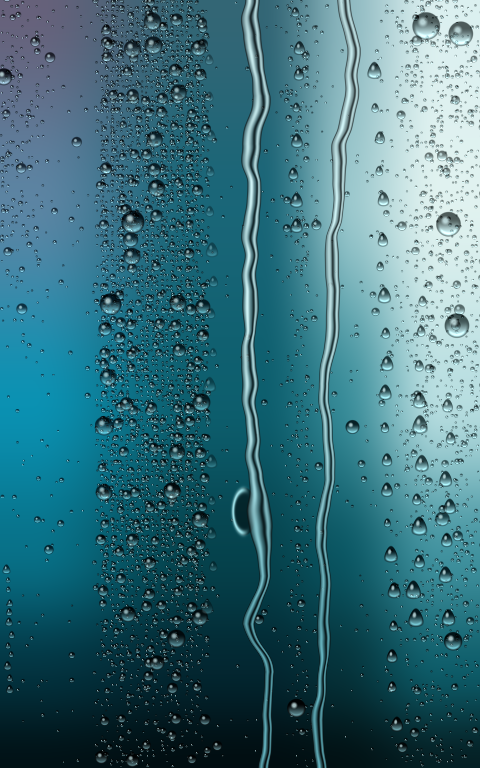
Reproduce this texture procedurally as a Shadertoy shader.

```glsl
#define AA (.8 / iResolution.y)

vec3 hash3(vec2 p) {
  vec3 q = fract(p.xyx * vec3(.1031, .103, .0973));
  q += dot(q, q.yxz + 33.33);
  return fract((q.xxy + q.yzz) * q.zyx);
}

float noise(float x, float seed) {
  float i = floor(x);
  return mix(hash3(vec2(i, seed)).x, hash3(vec2(i + 1., seed)).x, smoothstep(0., 1., x - i));
}

float bump(float x, float width) { return exp(-x * x / (width * width)); }

// Blurred light behind the glass
vec3 row(float x, vec3 a, vec3 b, vec3 c, vec3 d) {
  vec3 col = mix(a, b, smoothstep(.04, .26, x));
  col = mix(col, c, smoothstep(.34, .46, x));
  return mix(col, d, smoothstep(.44, .575, x));
}

vec3 backdrop(float x, float y) {
  vec3 col = row(x, vec3(.01, .2, .25), vec3(.01, .15, .19), vec3(.02, .2, .23), vec3(.05, .36, .41));
  col *= mix(.35, 1., smoothstep(0., .14, y));
  col = mix(col, row(x, vec3(.03, .44, .53), vec3(.02, .26, .3), vec3(.04, .34, .39), vec3(.25, .57, .62)), smoothstep(.11, .29, y));
  col = mix(col, row(x, vec3(.04, .57, .7), vec3(.05, .37, .43), vec3(.22, .55, .6), vec3(.72, .87, .88)), smoothstep(.26, .49, y));
  col = mix(col, row(x, vec3(.36, .52, .64), vec3(.1, .4, .47), vec3(.6, .78, .8), vec3(.88, .95, .94)), smoothstep(.46, .75, y));
  return mix(col, row(x, vec3(.4, .38, .48), vec3(.2, .4, .46), vec3(.55, .72, .75), vec3(.86, .94, .94)), smoothstep(.72, 1., y));
}

// Lens-like drop: dark crown and rim, bright foot, small glint
void drop(inout vec3 col, vec2 offset, float radius, float opacity) {
  vec2 q = offset / radius;
  float d = length(q);
  vec3 deep = col * col * .4, lit = mix(col, vec3(.72, .94, .97), .45);
  vec3 body = mix(lit, deep, smoothstep(-.8, .5, q.y));
  body = mix(body, deep, .85 * smoothstep(.7, 1., d));
  body = mix(body, vec3(.85, .97, .98), .75 * smoothstep(.45, .1, length(q - vec2(-.25, .3))));
  body += .3 * lit * bump(d - .8, .15) * smoothstep(-.2, -.7, q.y);
  col = mix(col, body, opacity * smoothstep(AA, -AA, (d - 1.) * radius));
}

float density(vec2 c, float fineness) {
  float band = smoothstep(.12, .135, c.x) * smoothstep(.275, .258, c.x) * mix(.35, 1., smoothstep(0., .35, c.y));
  float right = smoothstep(.47, .57, c.x) * mix(.6, 1., c.y);
  float left = smoothstep(.09, 0., c.x) * smoothstep(.5, .75, c.y);
  float strip = bump(c.x - .39, .017);
  return band * mix(.5, .8, fineness) + right * mix(.04, .4, fineness) + fineness * (.35 * (left + strip) + .03);
}

// Jittered grid of drops, each held inside its own cell
void scatter(inout vec3 col, vec2 p, float cell, float fineness) {
  vec2 id = floor(p / cell);
  vec3 h = hash3(id + 71. * fineness);
  if (hash3(id + 191.).x > density((id + .5) * cell, fineness)) return;
  float r = mix(.18, .4, h.z * h.z);
  vec2 centre = .5 + (h.xy - .5) * (1. - 2. * r);
  drop(col, p - (id + centre) * cell, r * cell, .85);
}

// Trail of teardrops leaning from x = low to x = high
void beads(inout vec3 col, vec2 p, float low, float high, vec2 span, float gap, float radius, float opacity) {
  float id = floor(p.y / gap), y = (id + .5) * gap;
  if (y < span.x || y > span.y) return;
  vec3 h = hash3(vec2(id, floor(low * 977.)));
  vec2 o = p - vec2(mix(low, high, y) + (h.x - .5) * .008, y + (h.y - .5) * gap * .35);
  o.x *= 1. + .35 * clamp(o.y / radius, -1., 1.5);
  drop(col, o * vec2(1.1, .82), radius * mix(.5, 1., h.z), opacity);
}

float path(float y, float x[17]) {
  float t = clamp(1. - y, 0., 1.) * 16.;
  int i = min(int(t), 15);
  float f = t - float(i);
  return mix(x[i], x[i + 1], mix(f, smoothstep(0., 1., f), .6));
}

// Running water with paired sheens and a dark core line
void rivulet(inout vec3 col, vec2 p, float centre, float width, float seed) {
  float ripple = noise(p.y * 42., seed);
  float w = width * (.75 + .45 * noise(p.y * 30., seed + 9.));
  float d = p.x - centre - .005 * (ripple - .5), s = d / w;
  vec3 pale = mix(vec3(.4, .72, .77), vec3(.82, .96, .97), smoothstep(.1, .6, p.y));
  vec3 body = mix(col * .55, pale, .3);
  body = mix(body, pale, bump(s + .4, .32) * (.65 + .35 * ripple) + .75 * bump(s - .62, .2));
  body = mix(body, col * .2, .8 * max(bump(s - .1 - .3 * ripple, .17), smoothstep(.78, 1., abs(s))));
  col = mix(col, body, smoothstep(AA, -AA, abs(d) - w));
}

void mainImage(out vec4 fragColor, in vec2 fragCoord) {
  vec2 p = fragCoord / iResolution.y;
  vec3 col = backdrop(p.x, p.y);

  // Condensation, fine to coarse
  for (float i = 0.; i < 4.; i++) scatter(col, p, .0065 * pow(1.68, i), 1. - i / 3.);

  // Drop trails
  beads(col, p, .273, .276, vec2(.2, .96), .047, .008, .4);
  beads(col, p, .375, .388, vec2(.66, .98), .04, .008, .9);
  beads(col, p, .517, .488, vec2(.05, .92), .042, .009, 1.);
  beads(col, p, .536, .56, vec2(.17, .64), .042, .01, 1.);
  beads(col, p, .583, .583, vec2(.2, .5), .045, .01, 1.);
  beads(col, p, .014, .006, vec2(.1, .26), .014, .005, .8);

  // Bulge beside the left stream
  vec2 q = (p - vec2(.318, .334)) / vec2(.016, .031);
  float rim = length(q) - 1.;
  col *= 1. - .5 * smoothstep(.05, -.05, rim);
  col = mix(col, vec3(.6, .87, .9), bump(rim + .1, .12) * smoothstep(.5, -.3, q.x));

  // Two streams
  float leftX = path(p.y, float[17](.327, .329, .342, .327, .329, .326, .324, .324, .325, .328, .333, .339, .344, .325, .352, .348, .344));
  float rightX = path(p.y, float[17](.448, .461, .456, .443, .44, .434, .435, .432, .422, .427, .43, .417, .424, .422, .419, .413, .417));
  rivulet(col, p, leftX, mix(.007, .011, p.y) + .006 * bump(p.y - .325, .04), 3.);
  rivulet(col, p, rightX, mix(.007, .009, p.y), 17.);

  // Large drops: position and radius
  vec3 large[11] = vec3[11](vec3(.173, .711, .015), vec3(.144, .604, .014), vec3(.224, .361, .011),
    vec3(.005, .9, .011), vec3(.386, .078, .012), vec3(.459, .444, .009), vec3(.584, .708, .016),
    vec3(.595, .576, .016), vec3(.555, .966, .018), vec3(.6, .956, .016), vec3(.59, .165, .012));
  for (int i = 0; i < 11; i++) drop(col, p - large[i].xy, large[i].z, 1.);

  fragColor = vec4(col, 1);
}
```
